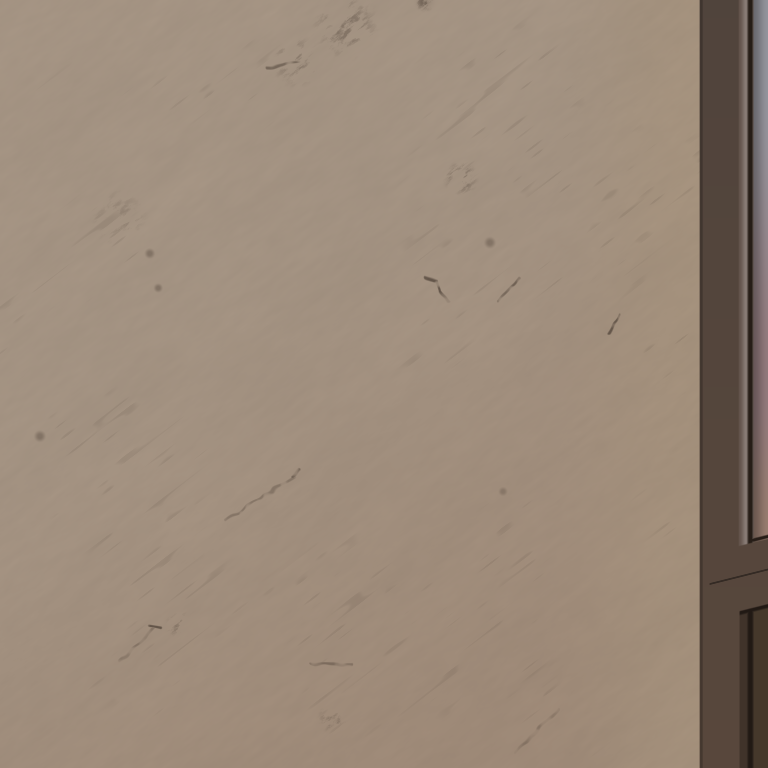
This texture is drawn by a Shadertoy shader. Its source:

```glsl
// Weathered beige plaster wall beside a brown window frame with two panes.
// Stretched value noise makes the trowel grain; segments and noisy spots
// make the scratches and stains; smooth steps cut the frame into bands.

// Scratches: start and end
const vec4 SCRATCHES[12] = vec4[12](
    vec4(.553, .639, .568, .635), vec4(.568, .635, .573, .620),
    vec4(.573, .620, .584, .608), vec4(.677, .637, .648, .608),
    vec4(.346, .911, .389, .921), vec4(.391, .388, .383, .380),
    vec4(.383, .378, .293, .323), vec4(.202, .184, .156, .138),
    vec4(.195, .185, .210, .182), vec4(.404, .135, .458, .135),
    vec4(.807, .590, .794, .566), vec4(.727, .076, .671, .021));

// Stains: centre, radius, strength
const vec4 STAINS[12] = vec4[12](
    vec4(.450, .965, .050, .50), vec4(.385, .920, .040, .40),
    vec4(.600, .768, .026, .65), vec4(.638, .684, .009, .80),
    vec4(.195, .670, .008, .80), vec4(.206, .625, .007, .80),
    vec4(.052, .432, .009, .80), vec4(.436, .065, .026, .50),
    vec4(.234, .186, .022, .45), vec4(.553, .998, .016, .80),
    vec4(.156, .716, .045, .25), vec4(.655, .360, .007, .60));

float hash(vec2 p) {
    return fract(sin(dot(p, vec2(127.1, 311.7))) * 43758.5453);
}

float noise(vec2 p) {
    vec2 i = floor(p), f = fract(p);
    f = f * f * (3.0 - 2.0 * f);
    return mix(mix(hash(i), hash(i + vec2(1, 0)), f.x),
               mix(hash(i + vec2(0, 1)), hash(i + vec2(1, 1)), f.x), f.y);
}

float fbm(vec2 p) {
    float sum = 0.0, amp = 0.5;
    for (int i = 0; i < 4; i++) {
        sum += amp * noise(p);
        p = p * 2.03 + 17.3;
        amp *= 0.5;
    }
    return sum;
}

// Coordinates along and across the trowel strokes
vec2 alongStroke(vec2 p) {
    const vec2 dir = vec2(0.79, 0.61);
    return vec2(dot(p, dir), dot(p, vec2(-dir.y, dir.x)));
}

float segmentDistance(vec2 p, vec2 a, vec2 b) {
    vec2 ab = b - a;
    return length(p - a - ab * clamp(dot(p - a, ab) / dot(ab, ab), 0.0, 1.0));
}

float edge(float at, float x, float soft) {
    return smoothstep(at - soft, at + soft, x);
}

float line(float at, float x, float halfWidth) {
    return 1.0 - smoothstep(0.4 * halfWidth, 1.6 * halfWidth, abs(x - at));
}

float marks(vec2 p, float px) {
    vec2 s = alongStroke(p);
    vec2 wobble = 0.004 * (vec2(noise(p * 90.0), noise(p * 90.0 + 40.0)) - 0.5);
    float broken = 0.2 + 0.8 * smoothstep(0.2, 0.7, noise(p * 130.0));
    float amount = 0.0;
    for (int i = 0; i < 12; i++) {
        vec4 c = SCRATCHES[i];
        float d = segmentDistance(p + wobble, c.xy, c.zw);
        float fade = mix(1.0, 0.45, smoothstep(0.02, 0.07, distance(c.xy, c.zw)));
        amount = max(amount, fade * broken * (1.0 - smoothstep(0.0005, 0.0017 + px, d)));
    }
    float flecks = smoothstep(0.50, 0.74, fbm(s * vec2(70.0, 150.0)));
    for (int i = 0; i < 12; i++) {
        vec4 c = STAINS[i];
        float falloff = 1.0 - smoothstep(0.2, 1.0, distance(p, c.xy) / c.z);
        float body = mix(0.65, flecks, smoothstep(0.008, 0.02, c.z));
        amount = max(amount, c.w * falloff * body);
    }
    // Faint scattered hairlines
    float hair = smoothstep(0.82, 0.97, noise(s * vec2(24.0, 190.0)));
    return max(amount, 0.16 * hair * smoothstep(0.45, 0.7, noise(p * 9.0)));
}

vec3 wall(vec2 p, float px) {
    vec2 s = alongStroke(p);
    vec3 color = mix(vec3(.615, .535, .465), vec3(.64, .575, .51),
                     smoothstep(-0.45, 0.55, p.y - 0.6 * p.x));
    color = mix(color, vec3(.645, .57, .485), 0.7 * smoothstep(0.7, 0.91, p.x));
    color *= 1.0 + 0.035 * (fbm(s * vec2(5.0, 18.0)) - 0.47);
    color *= 1.0 + 0.035 * (fbm(s * vec2(40.0, 130.0)) - 0.47);
    return mix(color, vec3(.31, .26, .22), 0.75 * marks(p, px));
}

vec3 window(vec2 p, float px) {
    float y = p.y - 0.25 * (p.x - 0.97); // sills rise to the right
    vec3 color = mix(vec3(.345, .28, .235), vec3(.315, .265, .235), p.y);
    color *= 1.0 - 0.22 * line(0.913, p.x, 0.002);
    color *= 1.0 - 0.4 * line(0.251, y, 0.0012) * edge(0.924, p.x, px);

    // Upper pane: lit jamb, dark gasket, tinted glass
    vec3 glass = mix(vec3(.56, .46, .41), vec3(.54, .45, .46), smoothstep(0.3, 0.5, p.y));
    glass = mix(glass, vec3(.55, .55, .58), smoothstep(0.5, 0.9, p.y));
    vec3 upper = mix(vec3(.39, .33, .30), vec3(.54, .49, .47), smoothstep(0.963, 0.972, p.x));
    upper = mix(upper, glass * mix(0.75, 1.05, smoothstep(0.98, 1.0, p.x)), edge(0.981, p.x, px));
    float gasket = max(line(0.977, p.x, 0.0035), line(0.294, y, 0.0022) * edge(0.974, p.x, px));
    upper = mix(upper, vec3(.15, .115, .09), gasket);
    color = mix(color, upper, edge(0.962, p.x, px) * edge(0.291, y, px));

    // Lower pane: shaded jamb and dim glass
    vec3 lower = mix(vec3(.25, .20, .165), vec3(.27, .22, .17), edge(0.981, p.x, px));
    lower = mix(lower, vec3(.13, .10, .08), max(line(0.977, p.x, 0.0035), line(0.204, y, 0.003)));
    return mix(color, lower, edge(0.963, p.x, px) * (1.0 - edge(0.206, y, px)));
}

void mainImage(out vec4 fragColor, in vec2 fragCoord) {
    vec2 p = fragCoord / iResolution.xy;
    float px = 1.0 / iResolution.y;
    vec3 color = mix(wall(p, px), window(p, px), edge(0.911, p.x, px));
    fragColor = vec4(color, 1.0);
}
```
